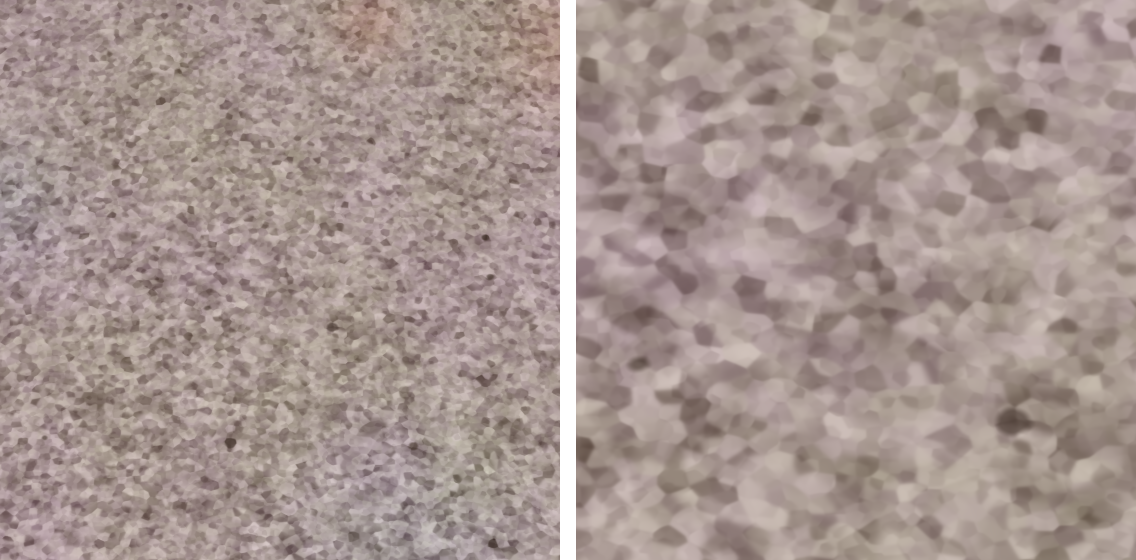
Left, the full canvas; right, a detail of the centre.
This texture is drawn by a Shadertoy shader. Its source:

```glsl
// Weathered granular stone seen at a slight tilt: soft pinkish-grey grains.
// Three scales of blended cellular noise give the grain; broad cells and
// soft spots add mauve, tan, rust and cool tints, with a few dark specks.

vec3 hash3(vec2 p) {
    vec3 q = fract(p.xyx * vec3(0.1031, 0.1030, 0.0973));
    q += dot(q, q.yxz + 33.33);
    return fract((q.xxy + q.yzz) * q.zyx);
}

// Blended Voronoi cells: x is a tone skewed to the light side, y is a hue.
// Higher sharpness gives crisper borders between cells.
vec2 grains(vec2 p, float sharpness) {
    vec2 cell = floor(p), sum = vec2(0.0);
    float total = 0.0;
    for (int j = -1; j <= 1; j++) {
        for (int i = -1; i <= 1; i++) {
            vec2 id = cell + vec2(i, j);
            vec3 rnd = hash3(id);
            vec2 d = id + rnd.xy - p;
            float w = exp(-sharpness * dot(d, d));
            sum += w * vec2(sqrt(rnd.z), fract(rnd.z * 13.0));
            total += w;
        }
    }
    return sum / total - vec2(0.667, 0.5);
}

// Round soft spot, 1 at its centre.
float spot(vec2 p, vec2 centre, float radius) {
    vec2 d = (p - centre) / radius;
    return exp(-dot(d, d));
}

void mainImage(out vec4 fragColor, in vec2 fragCoord) {
    vec2 uv = fragCoord / iResolution.xy;

    // Grains shrink a little towards the far, upper edge
    vec2 ground = vec2((uv.x - 0.5) * (0.92 + 0.2 * uv.y),
                       uv.y * (0.92 + 0.12 * uv.y)) + 3.0;
    ground += 0.0015 * sin(ground.yx * 47.0 + 2.0 * sin(ground * 31.0));

    // Tone from main grains, wide clumps and fine grit
    vec2 grain = grains(ground * vec2(76.0, 94.0), 9.0);
    vec2 clump = grains(ground * vec2(33.0, 50.0) + 17.0, 6.0);
    vec2 grit = grains(ground * vec2(135.0, 155.0) + 41.0, 7.0);
    float tone = 0.30 * grain.x + 0.17 * clump.x + 0.12 * grit.x;
    tone *= mix(1.1, 0.85, uv.y);

    vec3 stone = vec3(0.645, 0.578, 0.560) + tone * vec3(0.97, 1.02, 1.0);

    // Mauve to tan variation, per grain and in broad patches
    float patches = grains(uv * 7.0 + 5.0, 3.0).y;
    float hue = 0.45 * grain.y + 0.4 * clump.y + 1.1 * patches;
    stone += hue * vec3(0.012, -0.018, 0.045);

    // Rust near the top right, cool light at the lower and left edges
    float rust = spot(uv, vec2(0.66, 0.96), 0.07) + spot(uv, vec2(1.02, 0.92), 0.13);
    float cool = spot(uv, vec2(0.74, 0.02), 0.22) + spot(uv, vec2(0.0, 0.64), 0.12);
    stone += rust * vec3(0.02, -0.03, -0.055);
    stone += cool * vec3(-0.02, 0.008, 0.028);

    // Scattered dark specks with uneven outlines
    for (int i = 0; i < 9; i++) {
        vec3 rnd = hash3(vec2(i, 8.0) * 3.7);
        float radius = mix(0.004, 0.012, rnd.z * rnd.z);
        vec2 d = (uv - rnd.xy) * vec2(0.85, 1.1);
        float edge = length(d) + 0.004 * grain.x;
        float speck = 1.0 - smoothstep(radius - 0.003, radius + 0.002, edge);
        stone = mix(stone, vec3(0.36, 0.30, 0.27) + 0.4 * tone, 0.8 * speck);
    }

    fragColor = vec4(clamp(stone, 0.0, 1.0), 1.0);
}
```
